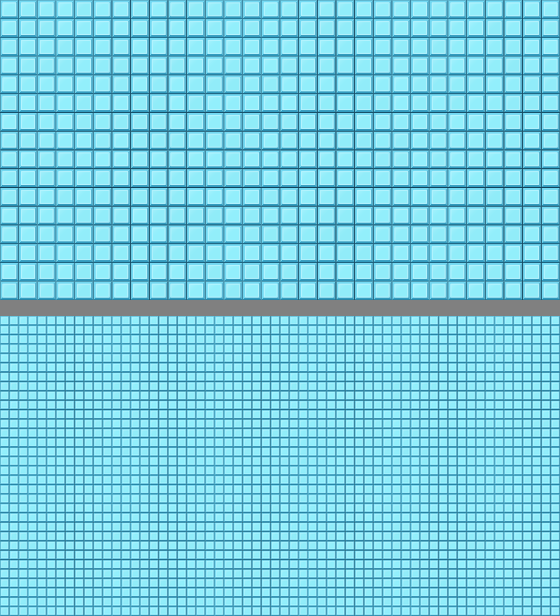
Top, the tile; bottom, the same tile 2 across and 2 down.
Reproduce this pattern procedurally as a WebGL 2 fragment shader.

```glsl
#version 300 es
precision highp float;
// Glossy aqua mosaic: a 30 x 16 grid of square bevelled tiles with thin dark joints.
// Each tile is a mitred bevel lit from the upper left, a pale rim and a cyan face;
// joint depth follows slow sines over the grid, so the pattern wraps on all sides.

uniform vec2 u_resolution;
out vec4 fragColor;

const vec2  TILES        = vec2(30.0, 16.0);
const float BEVEL        = 0.125;  // all widths are in tile units
const float RIM          = 0.06;
const float CORNER       = 0.04;
const float JOINT_HALF   = 0.023;
const float JOINT_MIN    = 0.45;   // strength of the faintest joints
const vec2  JOINT_WAVES  = vec2(3.0, 1.0);
const vec2  JOINT_PEAK   = vec2(18.0, 7.0);
const float TONE_VARIATION = 0.015;
const float TAU = 6.2831853;

const vec3 FACE         = vec3(0.57, 0.93, 0.98);
const vec3 PALE         = vec3(0.70, 0.95, 0.99);
const vec3 BEVEL_LIGHT  = vec3(0.45, 0.85, 0.95);
const vec3 BEVEL_RIGHT  = vec3(0.35, 0.71, 0.82);
const vec3 BEVEL_BOTTOM = vec3(0.20, 0.61, 0.75);
const vec3 JOINT        = vec3(0.05, 0.20, 0.28);

float hash(vec2 cell) {
    vec3 q = fract(cell.xyx * vec3(0.1031, 0.1030, 0.0973));
    q += dot(q, q.yzx + 33.33);
    return fract((q.x + q.y) * q.z);
}

// Signed distance to a square with rounded corners.
float roundedSquare(vec2 p, float halfSize, float radius) {
    vec2 q = abs(p) - halfSize + radius;
    return length(max(q, 0.0)) + min(max(q.x, q.y), 0.0) - radius;
}

// Exact box-filtered coverage of a line, even when thinner than a pixel.
vec2 lineCoverage(vec2 d, vec2 pixel) {
    vec2 h = vec2(JOINT_HALF);
    return (clamp(d + 0.5 * pixel, -h, h) - clamp(d - 0.5 * pixel, -h, h)) / pixel;
}

vec3 bevelColor(vec2 p, float aa) {
    vec2 edge = min(p, 1.0 - p);
    vec3 sides = mix(BEVEL_LIGHT, BEVEL_RIGHT, step(0.5, p.x));
    vec3 ends  = mix(BEVEL_BOTTOM, BEVEL_LIGHT, step(0.5, p.y));
    return mix(sides, ends, smoothstep(-aa, aa, edge.x - edge.y));
}

void main() {
    vec2 grid  = gl_FragCoord.xy / u_resolution * TILES;
    vec2 pixel = TILES / u_resolution;
    float aa   = 0.5 * max(pixel.x, pixel.y);
    vec2 cell  = mod(floor(grid), TILES);
    vec2 p     = fract(grid);

    // Bevel, pale rim, then the face with a sheen at its upper left.
    float faceDist = roundedSquare(p - 0.5, 0.5 - BEVEL, CORNER);
    float rimDist  = faceDist + RIM;
    float sheen = 0.6 * smoothstep(0.15, 0.5, 0.5 * (p.y - p.x) + 0.1);
    vec3 color = bevelColor(p, aa);
    color = mix(color, PALE, 1.0 - smoothstep(-aa, aa, faceDist));
    color = mix(color, mix(FACE, PALE, sheen), 1.0 - smoothstep(-aa, aa, rimDist));
    color *= 1.0 + TONE_VARIATION * (hash(cell) - 0.5);

    // Joints, deeper along some columns and rows.
    vec2 lineId = floor(grid + 0.5);
    vec2 wave   = 0.5 + 0.5 * cos(TAU * JOINT_WAVES * (lineId - JOINT_PEAK) / TILES);
    vec2 joint  = lineCoverage(grid - lineId, pixel) * mix(vec2(JOINT_MIN), vec2(1.0), wave);
    color = mix(color, JOINT, max(joint.x, joint.y));

    fragColor = vec4(color, 1.0);
}
```
